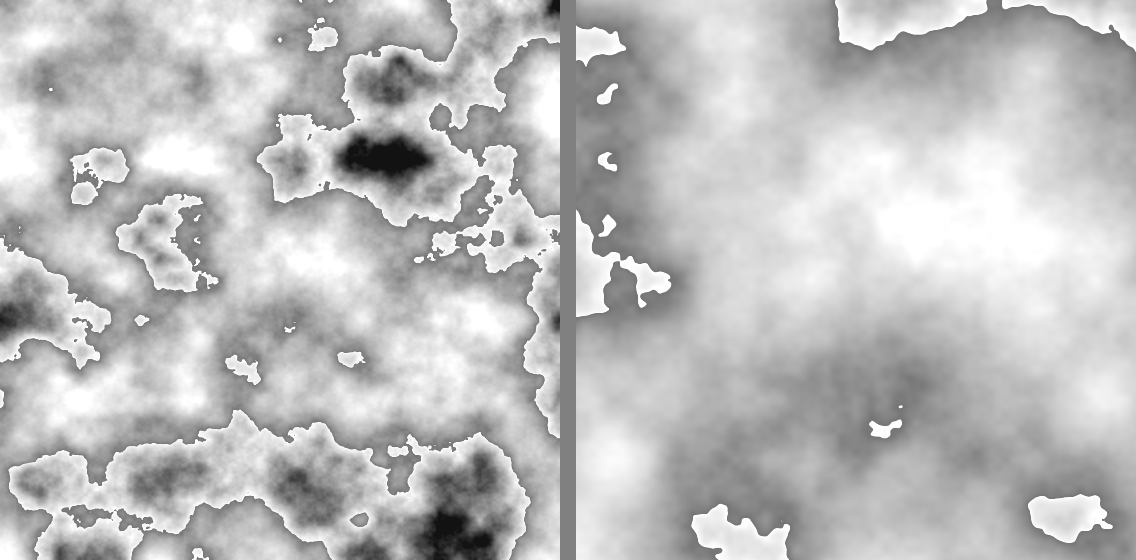
Left: the whole. Right: its middle third, enlarged.
Give the GLSL for this texture, as a Shadertoy shader.

```glsl
// Cloudy grey fractal noise, broken by ragged pale-rimmed islands with dark cores.

float hash(vec2 cell) {
    return fract(sin(dot(cell, vec2(127.1, 311.7))) * 43758.5453);
}

float valueNoise(vec2 p) {
    vec2 cell = floor(p);
    vec2 f = fract(p);
    f = f * f * (3.0 - 2.0 * f);
    float low = mix(hash(cell), hash(cell + vec2(1.0, 0.0)), f.x);
    float high = mix(hash(cell + vec2(0.0, 1.0)), hash(cell + 1.0), f.x);
    return mix(low, high, f.y);
}

float fbm(vec2 p) {
    float sum = 0.0;
    float amplitude = 0.5;
    for (int octave = 0; octave < 6; octave++) {
        sum += amplitude * valueNoise(p);
        p = p * 2.0 + vec2(17.0, 31.0);
        amplitude *= 0.5;
    }
    return sum;
}

// Grey near the shore, brightening to white far from it
float cloudTone(float height) {
    return 0.45 + 0.30 * pow(max(height, 0.0), 0.75);
}

// Bright rim, falling away to a nearly black core
float islandTone(float depth) {
    depth = max(depth, 0.0);
    float rim = 0.05 * exp(-14.0 * depth);
    return max(0.97 - 0.31 * depth - 0.07 * depth * depth + rim, 0.07);
}

void mainImage(out vec4 fragColor, in vec2 fragCoord) {
    vec2 uv = fragCoord / iResolution.y;

    // Signed height above the shoreline, in standard deviations of the noise
    float height = (fbm(uv * 7.0 + vec2(3.0, 8.0)) - 0.461) / 0.124;

    // Crisp shoreline, softened over less than a pixel
    float cloud = clamp(1.5 * height / max(fwidth(height), 1e-4) + 0.5, 0.0, 1.0);

    float grey = mix(islandTone(-height), cloudTone(height), cloud);
    fragColor = vec4(vec3(clamp(grey, 0.0, 1.0)), 1.0);
}
```
